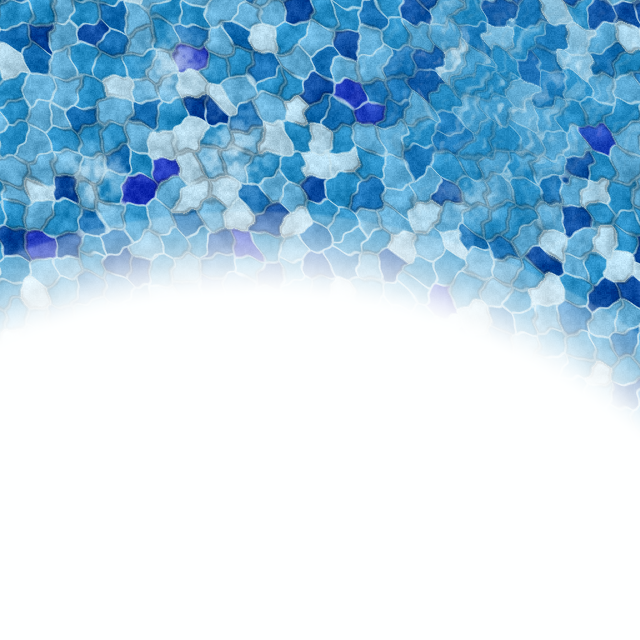
This background is drawn by a three.js fragment shader. Its source:

```glsl
// A mosaic of blue pool tiles above a wide white arc that dissolves them.
// Tiles are jittered cellular noise bent by layered sines; each takes a hashed
// glaze, with pale grout, streaked ripples at upper right and a circular fade.

#define TILES 25.0
#define JITTER 0.62
#define GROUT_WIDTH 0.05
#define WOBBLE 0.0042
#define ARC_CENTER vec2(0.39, -0.395)
#define ARC_RADIUS 1.065
#define FADE_DEPTH 0.135
#define VEIL 0.20
#define RIPPLE_CENTER vec2(0.79, 0.86)
#define GRAIN 0.07

varying vec2 vUv;

const vec3 WHITE = vec3(0.995, 1.0, 1.0);
const vec3 PALE = vec3(0.70, 0.84, 0.91);
const vec3 SKY = vec3(0.38, 0.67, 0.83);
const vec3 AZURE = vec3(0.15, 0.55, 0.77);
const vec3 DEEP = vec3(0.08, 0.43, 0.70);
const vec3 NAVY = vec3(0.03, 0.28, 0.61);
const vec3 COBALT = vec3(0.13, 0.23, 0.75);

float hash(vec2 p) {
  vec3 q = fract(vec3(p.xyx) * 0.1031);
  q += dot(q, q.yzx + 33.33);
  return fract((q.x + q.y) * q.z);
}

vec2 hash2(vec2 p) {
  return vec2(hash(p), hash(p + 71.7));
}

float noise(vec2 p) {
  vec2 i = floor(p);
  vec2 f = fract(p);
  f = f * f * (3.0 - 2.0 * f);
  vec2 e = vec2(1.0, 0.0);
  return mix(mix(hash(i), hash(i + e), f.x),
             mix(hash(i + e.yx), hash(i + e.xx), f.x), f.y);
}

// Layered sines that make the tile edges uneven.
vec2 wobble(vec2 p) {
  return sin(p.yx * vec2(61.0, 53.0) + p * 17.0)
       + 0.6 * sin(p.yx * vec2(127.0, 139.0) + p * 83.0 + 1.7)
       + 0.3 * sin(p.yx * vec2(281.0, 263.0) + p * 151.0);
}

vec2 tileSeed(vec2 cell) {
  return 0.5 + JITTER * (hash2(cell) - 0.5);
}

// Returns distance to the nearest edge, and outputs the tile id and offset.
float mosaic(vec2 p, out vec2 id, out vec2 offset) {
  vec2 base = floor(p);
  float nearest = 9.0;
  for (int j = -1; j <= 1; j++)
    for (int i = -1; i <= 1; i++) {
      vec2 cell = base + vec2(float(i), float(j));
      vec2 d = cell + tileSeed(cell) - p;
      if (dot(d, d) < nearest) {
        nearest = dot(d, d);
        id = cell;
        offset = d;
      }
    }
  float edge = 9.0;
  for (int j = -2; j <= 2; j++)
    for (int i = -2; i <= 2; i++) {
      vec2 cell = id + vec2(float(i), float(j));
      vec2 d = cell + tileSeed(cell) - p;
      vec2 between = d - offset;
      if (dot(between, between) > 0.0001)
        edge = min(edge, dot(0.5 * (d + offset), normalize(between)));
    }
  return edge;
}

vec3 glaze(float h) {
  vec3 c = mix(COBALT, NAVY, step(0.025, h));
  c = mix(c, DEEP, step(0.10, h));
  c = mix(c, AZURE, step(0.25, h));
  c = mix(c, SKY, step(0.57, h));
  return mix(c, PALE, step(0.89, h));
}

float glow(vec2 p, vec2 center, float radius) {
  vec2 d = (p - center) / radius;
  return exp(-dot(d, d));
}

void main() {
  vec2 uv = vUv;
  float ripple = glow(uv, RIPPLE_CENTER, 0.17);
  vec2 bent = uv + WOBBLE * (1.0 + ripple) * wobble(uv);

  // Tile colour with mottled glaze and a slight bevel
  vec2 id, offset;
  float edge = mosaic(bent * TILES, id, offset);
  vec3 color = glaze(hash(id + 19.3));
  float mottle = 0.6 * noise(uv * 48.0) + 0.4 * noise(uv * 125.0);
  color += 0.24 * (mottle - 0.5) + 0.06 * dot(offset, vec2(0.7, -0.7));

  // Sunlit patches and slanted water streaks
  float sun = glow(uv, vec2(0.15, 0.72), 0.045) + glow(uv, vec2(0.36, 0.76), 0.055)
            + glow(uv, vec2(0.27, 0.90), 0.045) + glow(uv, vec2(0.74, 0.69), 0.04);
  color = mix(color, vec3(0.86, 0.92, 0.95), 0.65 * sun * smoothstep(0.2, 0.7, mottle));
  vec2 slant = vec2(dot(uv, vec2(0.83, -0.56)), dot(uv, vec2(0.56, 0.83)));
  float streak = noise(slant * vec2(110.0, 30.0) + 0.7 * wobble(uv));
  vec3 water = mix(AZURE, PALE, smoothstep(0.5, 0.95, streak));
  color = mix(color, water, 0.6 * ripple);

  // Pale grout lines beside a thin, broken shadow
  float clear = 1.0 - 0.55 * ripple;
  float broken = smoothstep(0.25, 0.75, noise(uv * 38.0 + 9.0));
  float shade = 1.0 - smoothstep(0.05, 0.15, edge);
  color *= 1.0 - 0.28 * shade * (1.0 - broken) * clear;
  float line = 1.0 - smoothstep(0.2 * GROUT_WIDTH, 1.5 * GROUT_WIDTH, edge);
  color = mix(color, vec3(0.78, 0.89, 0.93), line * clear * (0.3 + 0.5 * broken));
  color += GRAIN * (hash(floor(uv * 512.0)) - 0.5);

  // Circular veil, dissolving inward to white
  float depth = ARC_RADIUS - length(uv - ARC_CENTER);
  float veil = VEIL * smoothstep(-0.003, 0.004, depth);
  float fade = smoothstep(-0.03, FADE_DEPTH, depth);
  color = mix(color, WHITE, 1.0 - (1.0 - veil) * (1.0 - fade));
  gl_FragColor = vec4(clamp(color, 0.0, 1.0), 1.0);
}
```
